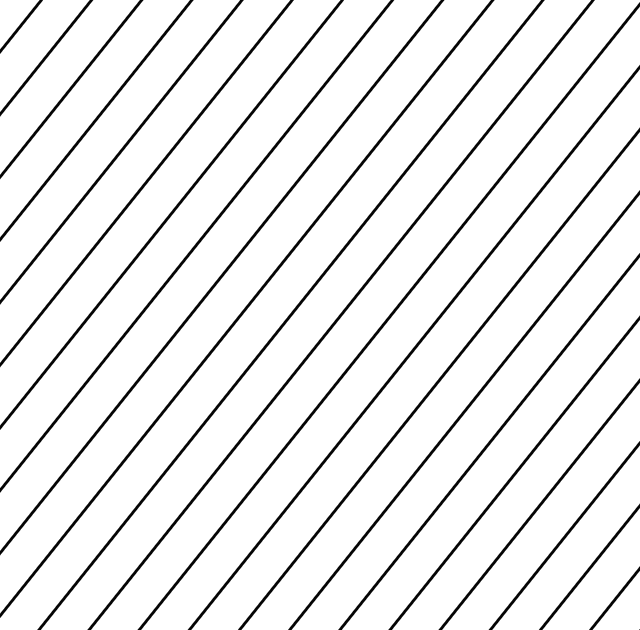
This pattern is drawn by a Shadertoy shader. Its source:

```glsl
// Thin black diagonal lines, evenly spaced on white.

// Distance to the nearest line, in canvas heights.
float lineDistance(vec2 p) {
    vec2 linesPerHeight = vec2(12.56, -10.05);
    float phase = dot(p, linesPerHeight) + 10.05 - 0.826;
    return abs(fract(phase + 0.5) - 0.5) / length(linesPerHeight);
}

void mainImage(out vec4 fragColor, in vec2 fragCoord) {
    vec2 p = fragCoord / iResolution.y;

    // Pixel coverage of the stroke gives a smooth edge.
    float halfWidth = 0.00228;
    float ink = clamp((halfWidth - lineDistance(p)) * iResolution.y + 0.5, 0.0, 1.0);

    vec3 color = mix(vec3(1.0), vec3(0.02), ink);
    fragColor = vec4(color, 1.0);
}
```
